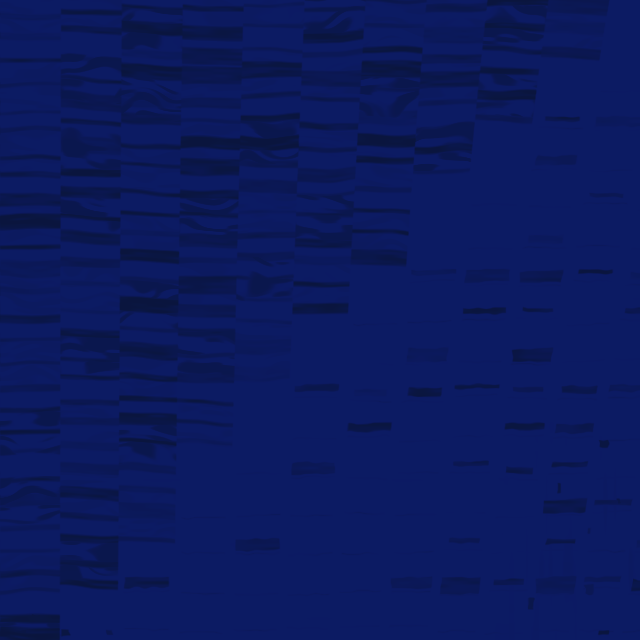
Write a three.js fragment shader that draws this texture.

```glsl
// Deep blue field with dark brushed bands, stacked in offset columns that
// fill the upper left triangle; beyond the diagonal lie sparse soft blocks,
// faint lines and specks. Built from hashed tiles and stretched value noise.
varying vec2 vUv;

const vec3 BASE_BLUE = vec3(0.047, 0.104, 0.388);
const vec3 MID_BLUE = vec3(0.042, 0.092, 0.325);
const vec3 DARK_NAVY = vec3(0.038, 0.084, 0.245);
const float COLUMNS = 10.5;       // columns across the top
const float SQUEEZE = 2.0;        // extra narrowing towards the lower right
const float ROW = 0.108;          // height of a band tile
const float BLOCK_ROW = 0.06;     // height of a sparse tile
const float DIAGONAL = 0.85;      // slope of the dense area's limit
const float LIMIT = 0.07;         // where that limit meets the bottom
const float BLOCK_CHANCE = 0.46;
const float SPECK_GRID = 44.0;
const float EDGE = 0.0018;        // softness of outlines

float hash(vec2 p) {
  vec3 q = fract(vec3(p.xyx) * 0.1031);
  q += dot(q, q.yzx + 33.33);
  return fract((q.x + q.y) * q.z);
}

float noise(vec2 p) {
  vec2 i = floor(p), f = fract(p);
  f = f * f * (3.0 - 2.0 * f);
  return mix(mix(hash(i), hash(i + vec2(1.0, 0.0)), f.x),
             mix(hash(i + vec2(0.0, 1.0)), hash(i + 1.0), f.x), f.y);
}

// Coverage of a soft box, all in canvas units
float box(vec2 d, vec2 halfSize) {
  vec2 s = smoothstep(-EDGE, EDGE, halfSize - abs(d));
  return s.x * s.y;
}

// Positive inside the dense upper left triangle
float denseSide(vec2 p) {
  return LIMIT + DIAGONAL * p.y - p.x;
}

// Brushed bands of one column
float bandColumn(float col, vec2 p, float c) {
  float along = c - col;
  float tilt = 0.012 * (hash(vec2(col, 3.0)) - 0.6);
  float bend = 0.007 * (noise(vec2(c * 1.8 + col * 7.0, p.y * 14.0)) - 0.5);
  float y = p.y - tilt * along + bend;
  float shift = 0.45 * hash(vec2(col, 17.0)) + 0.2;
  float r = y / ROW + shift;
  vec2 id = vec2(col, floor(r));
  vec2 middle = vec2((col + 0.5) * 0.092, (id.y + 0.5 - shift) * ROW);
  if (denseSide(middle) < 0.0) return 0.0;

  float f = fract(r);
  float streak = noise(vec2(along * 3.0 + col * 9.0, y * 230.0));
  float ink = 0.0;
  for (int i = 0; i < 3; i++) {
    vec2 key = id * 5.0 + vec2(float(i) * 31.0, 57.0);
    float center = (float(i) + 0.5 + 0.3 * (hash(key) - 0.5)) / 3.0;
    float size = hash(key + 11.0);
    float thick = mix(0.028, 0.13, size * size);
    float band = smoothstep(-0.025, 0.025, thick - abs(f - center));
    float power = mix(0.25, 1.05, hash(key + 23.0));
    ink = max(ink, band * power * mix(0.6, 1.1, streak));
  }
  // Some tiles carry swirling fine strokes
  float swirl = 5.0 * noise(p * vec2(18.0, 26.0) + col * 5.0);
  float strokes = smoothstep(0.42, 0.7, noise(vec2(c * 2.5, y * 130.0 + swirl)));
  float window = smoothstep(0.0, 0.04, 0.36 - abs(f - 0.5));
  float busy = step(0.55, hash(id + 71.0));
  return max(ink, window * strokes * mix(0.16, 0.58, busy));
}

// Lone blocks and faint rules right of the diagonal
float sparseBlocks(vec2 p, float c) {
  vec2 id = vec2(floor(c), floor(p.y / BLOCK_ROW));
  vec2 cell = vec2(fract(c), fract(p.y / BLOCK_ROW)) - 0.5;
  vec2 middle = vec2((id.x + 0.5) * 0.086, (id.y + 0.5) * BLOCK_ROW);
  if (denseSide(middle) > -0.05) return 0.0;
  float h = hash(id + 5.0), k = hash(id + 43.0);
  vec2 d = cell * vec2(0.085, BLOCK_ROW);
  d.y += 0.012 * (h - 0.5) - 0.05 * (k - 0.3) * d.x;
  d += 0.004 * (noise(p * 75.0) - 0.5);
  vec2 halfSize = vec2(mix(0.024, 0.038, k), mix(0.003, 0.014, h * k + 0.2 * h));
  float brush = mix(0.5, 1.1, noise(p * vec2(35.0, 190.0)));
  float block = box(d, halfSize) * brush * mix(0.25, 0.95, hash(id + 91.0));
  float rule = box(d + vec2(0.0, 0.014), vec2(0.034, 0.001)) * 0.3 * noise(p * 30.0);
  return max(block * step(hash(id + 29.0), BLOCK_CHANCE), rule);
}

// Small upright specks at the lower right and lower left corners
float specks(vec2 p) {
  vec2 id = floor(p * SPECK_GRID);
  vec2 d = (fract(p * SPECK_GRID) - 0.5) / SPECK_GRID;
  vec2 at = (id + 0.5) / SPECK_GRID;
  float right = smoothstep(0.75, 0.88, at.x) * smoothstep(0.36, 0.22, at.y);
  float left = smoothstep(0.2, 0.1, at.x) * smoothstep(0.09, 0.05, at.y);
  float shown = step(hash(id + 13.0), 0.11 * max(right, left));
  vec2 halfSize = mix(vec2(0.002), vec2(0.009), vec2(hash(id), hash(id + 7.0)));
  d += 0.004 * (noise(p * 140.0) - 0.5);
  float lines = 0.12 * right * smoothstep(0.7, 0.9, noise(p * vec2(130.0, 9.0)));
  return max(shown * box(d, halfSize) * mix(0.4, 0.9, hash(id + 3.0)), lines);
}

void main() {
  vec2 p = vUv;
  float c = p.x * (COLUMNS + SQUEEZE * p.x * (1.0 - p.y));

  // Blend the two columns beside the nearest border
  float border = floor(c + 0.5);
  float side = smoothstep(-EDGE, EDGE, (c - border) / COLUMNS);
  float ink = mix(bandColumn(border - 1.0, p, c), bandColumn(border, p, c), side);
  ink = max(ink, max(sparseBlocks(p, c), specks(p)));
  ink = clamp(ink + 0.05 * (noise(p * vec2(8.0, 60.0)) - 0.5), 0.0, 1.0);

  vec3 color = mix(BASE_BLUE, MID_BLUE, smoothstep(0.0, 0.5, ink));
  gl_FragColor = vec4(mix(color, DARK_NAVY, smoothstep(0.4, 0.95, ink)), 1.0);
}
```
